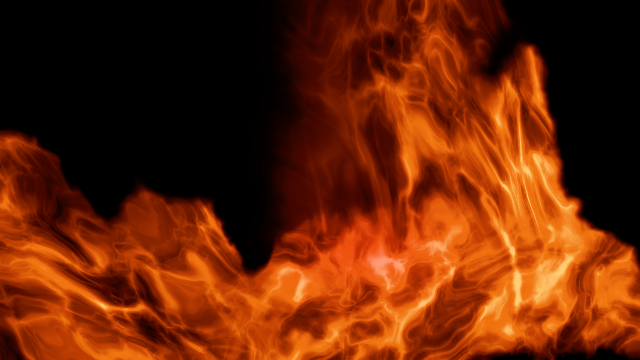
Write a WebGL 2 fragment shader that draws this background.

```glsl
#version 300 es
precision highp float;
// A wall of fire on black: a low bank on the left and a tall column on the right.
// Two smooth profiles bound the flames, warped ridged noise draws the filaments,
// and a heat value built from soft glows is turned into colour by a ramp.

#define STREAK_SCALE vec2(9.5, 4.2)
#define CURL_SCALE vec2(9.0, 7.5)
#define STREAK_WARP 2.8
#define STREAK_GAIN 0.98
#define BROAD_GAIN 0.42
#define EDGE_WARP 0.08
#define BANK_FLOW vec2(-0.78, 0.62)
#define COLUMN_FLOW vec2(-0.25, 0.97)
#define CURL_FLOW vec2(0.70, 0.71)

uniform vec2 u_resolution;
out vec4 fragColor;

// Flame height at steps of 0.1 in x, and right flame limit at steps of 0.1 in y
const float BANK_TOP[19] = float[19](0.65, 0.64, 0.51, 0.41, 0.50, 0.46, 0.46, 0.27,
    0.38, 0.43, 0.45, 0.45, 0.46, 0.48, 0.48, 0.46, 0.41, 0.34, 0.29);
const float RIGHT_EDGE[11] = float[11](1.95, 1.92, 1.87, 1.77, 1.64, 1.57,
    1.54, 1.53, 1.53, 1.45, 1.39);

float bankTop(float x) {
    float s = clamp(x * 10.0, 0.0, 17.999);
    int i = int(s);
    return mix(BANK_TOP[i], BANK_TOP[i + 1], smoothstep(0.0, 1.0, fract(s)));
}

float rightEdge(float y) {
    float s = clamp(y * 10.0, 0.0, 9.999);
    int i = int(s);
    return mix(RIGHT_EDGE[i], RIGHT_EDGE[i + 1], smoothstep(0.0, 1.0, fract(s)));
}

float hash(vec2 p) {
    vec3 q = fract(p.xyx * 0.1031);
    q += dot(q, q.yzx + 33.33);
    return fract((q.x + q.y) * q.z);
}

float noise(vec2 p) {
    vec2 i = floor(p), f = fract(p);
    f = f * f * f * (f * (f * 6.0 - 15.0) + 10.0);
    return mix(mix(hash(i), hash(i + vec2(1, 0)), f.x),
               mix(hash(i + vec2(0, 1)), hash(i + vec2(1, 1)), f.x), f.y);
}

float fbm(vec2 p) {
    float sum = 0.0, amp = 0.53;
    for (int i = 0; i < 4; i++) {
        sum += amp * noise(p);
        p = mat2(0.8, 0.6, -0.6, 0.8) * p * 2.0 + 11.3;
        amp *= 0.5;
    }
    return sum;
}

vec2 fbm2(vec2 p) { return vec2(fbm(p), fbm(p + 27.4)) - 0.5; }

// Broken, soft-crested filaments drawn out along the flow direction
float streaks(vec2 p, vec2 flow, vec2 scale) {
    vec2 q = vec2(dot(p, vec2(flow.y, -flow.x)), dot(p, flow)) * scale + 40.0;
    q += STREAK_WARP * fbm2(q * 0.45);
    float sum = 0.0, amp = 0.44;
    for (int i = 0; i < 5; i++) {
        float n = 2.0 * noise(q) - 1.0;
        float ridge = 1.06 - sqrt(n * n + 0.006);
        sum += amp * ridge * ridge * (0.4 + 1.2 * noise(q * 0.7 + 9.1));
        q = mat2(0.94, 0.34, -0.34, 0.94) * q * 1.85 + 5.7;
        amp *= 0.57;
    }
    return sum - 0.54;
}

float blob(vec2 p, vec2 center, vec2 radius) {
    vec2 d = (p - center) / radius;
    return exp(-dot(d, d));
}

float stroke(vec2 p, vec2 a, vec2 b, float width) {
    vec2 d = b - a;
    float t = clamp(dot(p - a, d) / dot(d, d), 0.0, 1.0);
    float r = length(p - a - d * t) / width;
    return exp(-r * r);
}

vec3 fireColor(float heat) {
    vec3 c = mix(vec3(0.005, 0.0, 0.0), vec3(0.28, 0.03, 0.0), smoothstep(0.0, 0.28, heat));
    c = mix(c, vec3(0.51, 0.13, 0.0), smoothstep(0.24, 0.48, heat));
    c = mix(c, vec3(0.76, 0.25, 0.01), smoothstep(0.44, 0.66, heat));
    c = mix(c, vec3(0.94, 0.45, 0.06), smoothstep(0.62, 0.86, heat));
    return mix(c, vec3(1.0, 0.80, 0.45), smoothstep(0.86, 1.2, heat));
}

void main() {
    vec2 p = gl_FragCoord.xy / u_resolution.y;
    vec2 w = p + EDGE_WARP * fbm2(p * 8.0);

    // Silhouette: bank and column, with a dark notch near the column top
    float bank = smoothstep(-0.01, 0.035, bankTop(w.x) - w.y);
    float right = smoothstep(-0.01, 0.035, rightEdge(w.y) - w.x);
    float column = smoothstep(0.68, 0.93, w.x);
    float notch = stroke(w, vec2(1.43, 0.91), vec2(1.36, 0.79), 0.04);
    float mask = max(bank, column) * right * (1.0 - 0.95 * notch);

    // Broad heat: dim smoky column side, hot core and hot right base
    float smoky = (1.0 - bank) * (1.0 - smoothstep(0.92, 1.2, p.x));
    float heat = mix(0.57, 0.40, smoky) - 0.12 * smoothstep(0.72, 1.0, p.y);
    heat += 0.17 * blob(p, vec2(1.04, 0.17), vec2(0.32, 0.20));
    heat += 0.19 * blob(p, vec2(1.42, 0.30), vec2(0.30, 0.28));
    heat += 0.10 * blob(p, vec2(1.38, 0.70), vec2(0.18, 0.20));
    heat -= 0.17 * blob(p, vec2(1.00, 0.44), vec2(0.12, 0.06));
    heat -= 0.18 * blob(p, vec2(0.23, 0.35), vec2(0.09, 0.05));
    heat -= 0.18 * blob(p, vec2(0.45, 0.07), vec2(0.10, 0.09));

    // Filaments: diagonal left, upright right, curling near the floor, soft in smoke
    float detail = mix(streaks(p, BANK_FLOW, STREAK_SCALE),
        streaks(p, COLUMN_FLOW, STREAK_SCALE), smoothstep(0.65, 1.0, p.x));
    float curling = smoothstep(0.5, 0.8, p.x) * (1.0 - smoothstep(0.28, 0.48, p.y));
    detail = mix(detail, streaks(p, CURL_FLOW, CURL_SCALE), 0.85 * curling);
    heat += detail * STREAK_GAIN * mix(1.0, 0.35, smoky);
    heat += BROAD_GAIN * (fbm(w * 4.0 + 3.0) - 0.5);

    // White-hot tongue and embers, then the dark gaps along the floor
    vec2 s = p + 0.03 * fbm2(p * 9.0);
    heat += 0.40 * stroke(s, vec2(1.35, 0.44), vec2(1.43, 0.30), 0.011);
    heat += 0.32 * stroke(s, vec2(1.43, 0.30), vec2(1.44, 0.14), 0.010);
    heat += 0.36 * blob(s, vec2(1.42, 0.09), vec2(0.10, 0.022));
    heat += 0.15 * blob(s, vec2(1.00, 0.05), vec2(0.12, 0.04));
    heat -= 0.70 * blob(s, vec2(1.42, 0.005), vec2(0.10, 0.025));
    heat -= 0.60 * blob(s, vec2(1.66, 0.0), vec2(0.12, 0.025));

    vec3 color = fireColor(max(heat, 0.0) * mask);
    color.g *= 1.0 - 0.3 * blob(p, vec2(1.0, 0.32), vec2(0.24, 0.14));
    fragColor = vec4(color, 1.0);
}
```
